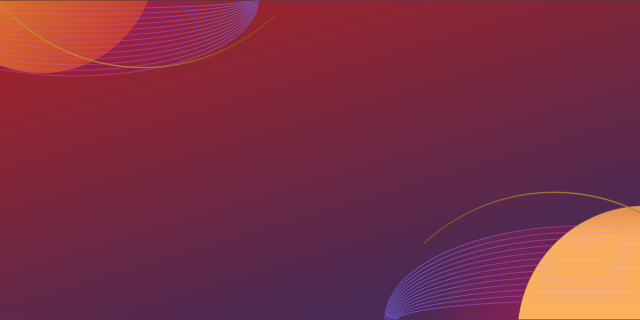
This background is drawn by a WebGL 2 fragment shader. Its source:

```glsl
#version 300 es
precision highp float;

uniform vec2 u_resolution;
out vec4 fragColor;

// Coverage of a region whose signed distance is negative inside
float fill(float d) {
    float aa = 0.75 / u_resolution.y;
    return 1.0 - smoothstep(-aa, aa, d);
}

float stroke(float d, float halfWidth) {
    return fill(abs(d) - halfWidth);
}

// Approximate distance to an ellipse
float ellipse(vec2 p, vec2 radii) {
    vec2 q = p / radii;
    float r = max(length(q), 1e-4);
    return (r - 1.0) * r / max(length(q / radii), 1e-4);
}

// Nested arches that fan out from a foot on the baseline
float arches(vec2 p, float foot, float span, float height, float spacing) {
    float ink = 0.0;
    for (int i = 0; i < 13; i++) {
        float k = float(i);
        float start = foot + 0.0032 * k;
        vec2 radii = vec2(foot + span - start, height - spacing * k);
        float d = ellipse(p - vec2(foot + span, 0.0), radii);
        ink = max(ink, stroke(d, 0.0014));
    }
    return ink;
}

// Arch fill and lines, tinted from the foot towards the crest
vec3 wave(vec3 color, vec2 p, float foot, float span, float height, float spacing, float disc) {
    float along = clamp((p.x - foot) / span, 0.0, 1.0);
    float body = fill(ellipse(p - vec2(foot + span, 0.0), vec2(span, height)));
    float glow = smoothstep(0.1, 0.7, along) * (1.0 - 0.6 * p.y / height);
    color = mix(color, vec3(0.58, 0.12, 0.34), 0.75 * body * glow * (1.0 - disc));

    vec3 ink = mix(vec3(0.45, 0.38, 0.88), vec3(0.74, 0.21, 0.60), smoothstep(0.1, 0.95, along));
    ink = mix(ink, color + vec3(0.02, 0.06, 0.25), 0.75 * disc);
    return mix(color, ink, 0.8 * arches(p, foot, span, height, spacing));
}

void main() {
    vec2 p = gl_FragCoord.xy / u_resolution.y;
    p.x *= 2.0 * u_resolution.y / u_resolution.x;

    // Diagonal backdrop
    float slope = 0.3 * p.x + 1.0 - p.y;
    vec3 color = mix(vec3(0.60, 0.14, 0.18), vec3(0.30, 0.16, 0.32), clamp(slope - 0.25, 0.0, 1.0));

    // Upper left disc, orange turning red
    float upperDisc = fill(length(p - vec2(0.13, 1.128)) - 0.357);
    float warmth = clamp(0.75 - 1.7 * p.x + 1.5 * (p.y - 0.85), 0.0, 1.0);
    vec3 upperColor = mix(vec3(0.74, 0.20, 0.22), vec3(0.87, 0.44, 0.14), warmth);
    color = mix(color, upperColor, upperDisc);

    // Lower right disc, shaded at its top
    float lowerDisc = fill(length(p - vec2(2.018, -0.044)) - 0.401);
    vec3 lowerColor = mix(vec3(0.98, 0.69, 0.36), vec3(0.89, 0.57, 0.32), smoothstep(0.24, 0.36, p.y));
    color = mix(color, lowerColor, lowerDisc);

    // Line waves in opposite corners
    color = wave(color, vec2(2.0, 1.0) - p, 1.193, 0.573, 0.237, 0.0175, upperDisc);
    color = wave(color, p, 1.203, 0.62, 0.294, 0.0195, lowerDisc);

    // Golden arcs
    float upperArc = stroke(length(p - vec2(0.448, 1.388)) - 0.599, 0.002) * fill(p.x - 0.862);
    vec3 upperGold = mix(vec3(0.70, 0.57, 0.20), vec3(0.52, 0.31, 0.10), smoothstep(0.3, 0.86, p.x));
    color = mix(color, upperGold, 0.9 * upperArc * step(p.y, 1.0));

    float lowerArc = stroke(length(p - vec2(1.732, -0.2)) - 0.599, 0.002) * fill(1.323 - p.x);
    vec3 lowerGold = mix(vec3(0.50, 0.33, 0.11), vec3(0.69, 0.51, 0.18), smoothstep(1.32, 1.8, p.x));
    color = mix(color, lowerGold, 0.9 * lowerArc);

    // Thin dark rim above and below
    float rim = fill(min(p.y, 1.0 - p.y) - 0.0025);
    color = mix(color, vec3(0.32, 0.22, 0.25), 0.7 * rim);

    fragColor = vec4(color, 1.0);
}
```
